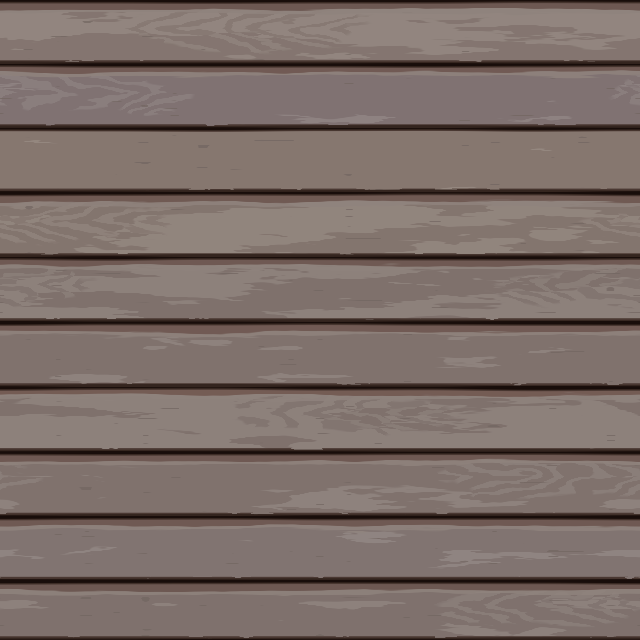
This texture is drawn by a WebGL 1 fragment shader. Its source:

```glsl
precision highp float;
// Ten weathered horizontal timber boards with dark seams and flat, feathered grain.
uniform vec2 u_resolution;

const float BOARDS = 10.0;
const vec3 WOOD = vec3(0.505, 0.450, 0.428);
const vec3 PALE = vec3(0.560, 0.512, 0.488);
const vec3 RUSSET = vec3(0.435, 0.350, 0.325);
const vec3 UMBER = vec3(0.290, 0.220, 0.195);
const vec3 DARK = vec3(0.205, 0.145, 0.120);
const vec3 BLACK = vec3(0.095, 0.050, 0.038);

float hash(vec2 p) {
  vec3 q = fract(p.xyx * 0.1031);
  q += dot(q, q.yzx + 33.33);
  return fract((q.x + q.y) * q.z);
}

// Value noise that wraps across x after "period" cells.
float noise(vec2 p, float period) {
  vec2 i = floor(p), f = fract(p);
  f = f * f * (3.0 - 2.0 * f);
  float x0 = mod(i.x, period), x1 = mod(i.x + 1.0, period);
  float low = mix(hash(vec2(x0, i.y)), hash(vec2(x1, i.y)), f.x);
  float high = mix(hash(vec2(x0, i.y + 1.0)), hash(vec2(x1, i.y + 1.0)), f.x);
  return mix(low, high, f.y);
}

float fbm(vec2 p, float period) {
  float sum = 0.0, gain = 0.53;
  for (int i = 0; i < 4; i++) {
    sum += gain * noise(p, period);
    p = p * 2.0 + vec2(0.0, 19.0);
    period *= 2.0;
    gain *= 0.5;
  }
  return sum;
}

float inside(float d, float a, float b, float aa) {
  return smoothstep(a - aa, a + aa, d) * (1.0 - smoothstep(b - aa, b + aa, d));
}

float bump(float row, float centre, float radius) {
  return 1.0 - smoothstep(radius, radius + 0.2, abs(row - centre));
}

// Seams sit slightly lower towards the bottom of the wall.
float seamDrift(float seam) {
  return 0.07 * smoothstep(2.0, 8.5, seam) * step(seam, 9.5);
}

// Nested, pointed growth rings in one stretch of a board.
float chevrons(float x, float v, float row) {
  float side = hash(vec2(row, 71.0)) < 0.5 ? -1.0 : 1.0;
  float along = side * (fract(x - hash(vec2(row, 43.0)) + 0.5) - 0.5) * BOARDS;
  float across = v - 0.45;
  float warp = fbm(vec2(x * 12.0, v * 4.0 + row * 31.0), 12.0);
  float rings = sin((along + 3.8 * abs(across) + warp * 1.6) * 9.0);
  float area = 1.1 - length(vec2(along / 1.8, across / 0.36)) + (warp - 0.5);
  return smoothstep(0.2, 0.45, rings) * smoothstep(0.1, 0.25, area);
}

// Share of the board covered by paler wood.
float paleShare(float row) {
  return 0.13 + 0.36 * bump(row, 3.5, 0.6) + 0.66 * bump(row, 6.0, 0.1)
       + 0.34 * bump(row, 0.0, 0.1) - 0.2 * bump(row, 2.0, 0.1);
}

vec3 boardColor(float x, float v, float row) {
  // Jittering x by height gives the patches feathered ends.
  float feather = 0.07 * (noise(vec2(x * 8.0, v * 24.0 + row * 53.0), 8.0) - 0.5);
  float field = fbm(vec2((x + feather) * 7.0, v * 4.5 + row * 37.0), 7.0);
  float slope = 0.45 * bump(row, 0.0, 0.1) + 0.16 * (hash(vec2(row, 5.0)) - 0.5);
  float level = 0.5 + 0.6 * (0.5 - paleShare(row)) - slope * (0.5 - v);
  float patches = smoothstep(level - 0.012, level + 0.012, field);
  float figured = 1.0 - step(1.5, mod(row, 3.0));
  patches = mix(patches, 1.0 - patches, 0.75 * figured * chevrons(x, v, row));

  // Each board leans a little warm or mauve, light or dark.
  float tint = hash(vec2(row, 11.0)) - 0.5;
  vec3 lean = vec3(0.012, 0.004, -0.016) * tint + 0.026 * (hash(vec2(row, 23.0)) - 0.5);
  lean += vec3(0.025, 0.022, 0.015) * bump(row, 2.0, 0.1);
  lean += vec3(-0.010, -0.012, 0.002) * bump(row, 1.0, 0.1);
  vec3 color = mix(WOOD, PALE, patches) + lean;

  // Sparse thin slivers.
  float sliver = noise(vec2(x * 22.0, v * 26.0 + row * 61.0), 22.0);
  return mix(color, WOOD * 0.88, 0.7 * smoothstep(0.94, 0.96, sliver));
}

void main() {
  vec2 p = gl_FragCoord.xy / u_resolution;
  float aa = 0.6 * BOARDS / u_resolution.y;
  float t = (1.0 - p.y) * BOARDS;
  float nearest = floor(t + 0.5);
  float seam = mod(nearest, BOARDS);
  float d = t - nearest - seamDrift(seam);
  float top = d < 0.0 ? nearest - 1.0 : nearest;
  float row = mod(top + BOARDS, BOARDS);
  vec3 color = boardColor(p.x, t - top, row);

  // Worn upper edge: pale strip, then a ragged russet band.
  float ragged = fbm(vec2(p.x * 9.0, d * 14.0 + seam * 47.0), 9.0) - 0.5;
  float worn = 1.0 - bump(seam, 2.0, 0.1);
  float bandEnd = 0.12 + 0.04 * hash(vec2(seam, 83.0)) + 0.1 * ragged;
  color = mix(color, PALE, 0.85 * worn * inside(d, 0.05, bandEnd + 0.065 + 0.05 * ragged, aa));
  vec3 band = RUSSET + vec3(0.03, 0.015, 0.01) * (hash(vec2(seam, 97.0)) - 0.3);
  color = mix(color, band, worn * inside(d, 0.03, bandEnd, aa));

  // Seam shadow in nested tones, with wavering edges and splintered chips.
  float waver = 0.026 * (noise(vec2(p.x * 6.0, seam * 13.0 + 0.5), 6.0) - 0.5);
  float chip = fbm(vec2(p.x * 26.0, d * 18.0 + seam * 29.0), 26.0);
  float splinter = 0.045 * smoothstep(0.66, 0.72, chip);
  color = mix(color, UMBER, inside(d, -0.058 + splinter, 0.055 + waver, aa));
  color = mix(color, DARK, inside(d, -0.036 + waver, 0.040 + waver, aa));
  color = mix(color, BLACK, inside(d, -0.008 - waver, 0.027 + waver * 1.3, aa));
  gl_FragColor = vec4(color, 1.0);
}
```
